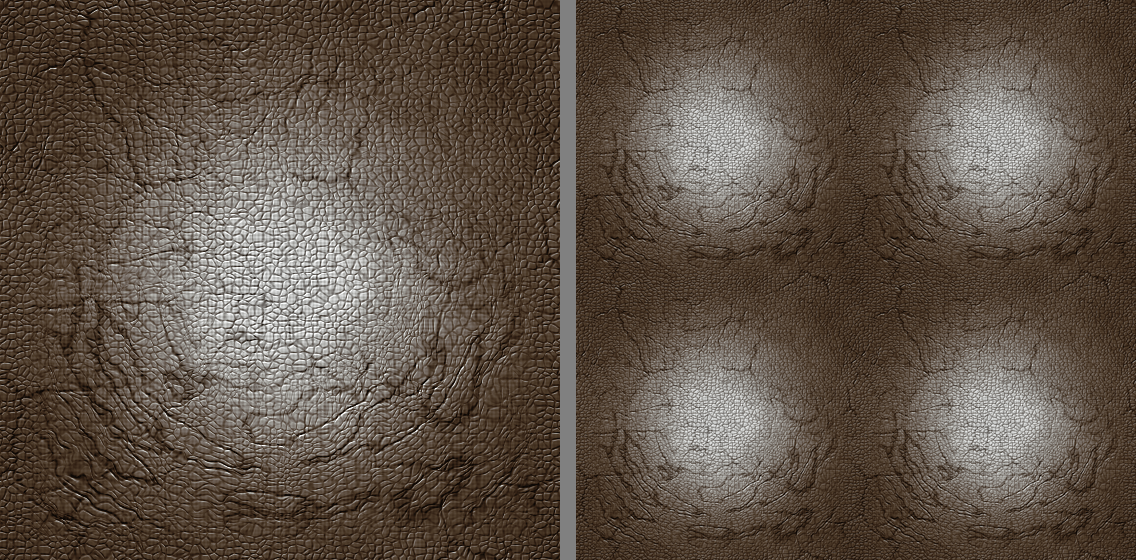
Left, the tile; right, the same tile 2 across and 2 down.
This texture is drawn by a WebGL 2 fragment shader. Its source:

```glsl
#version 300 es
precision highp float;
// Glossy brown leather lit by a soft central glare. A height field of cellular
// pebbles, curved folds and long creases is embossed towards the light, crossed
// by a fine woven print and toned with a brown-to-silver ramp. Wraps on all sides.
uniform vec2 u_resolution;
out vec4 fragColor;

const float TAU = 6.2831853;
const vec2 GLARE_CENTRE = vec2(0.505, 0.49);
const float GLARE_RADIUS = 0.30;
const float GLARE_GAIN = 0.55;
const float AMBIENT = 0.20;
const vec2 PEBBLES = vec2(70.0, 84.0);       // cells across, cells up
const vec2 RING_PEBBLES = vec2(120.0, 88.0); // cells per turn, per unit radius
const vec2 FOLDS = vec2(17.0, 38.0);         // folds per turn, per unit radius
const float THREADS = 144.0;
const float WEAVE_DEPTH = 0.05;
const float EMBOSS_STEP = 0.0021;
const float EMBOSS = 0.26;
const float SPARKLE = 0.42;
const vec2 LIGHT_BIAS = vec2(-0.35, 0.65);

const int STOPS = 6;
const vec3 TONES[STOPS] = vec3[](
  vec3(0.20, 0.13, 0.08), vec3(0.30, 0.23, 0.16), vec3(0.39, 0.33, 0.28),
  vec3(0.49, 0.45, 0.42), vec3(0.63, 0.62, 0.59), vec3(0.82, 0.82, 0.81));
const float LEVELS[STOPS] = float[](0.14, 0.24, 0.34, 0.455, 0.615, 0.82);

vec2 hash2(vec2 p) {
  vec3 q = fract(p.xyx * vec3(0.1031, 0.1030, 0.0973));
  q += dot(q, q.yzx + 33.33);
  return fract((q.xx + q.yz) * q.zy);
}

// Smooth noise in 0..1 that repeats after "period" cells.
vec2 noise2(vec2 p, vec2 period) {
  vec2 i = floor(p), f = fract(p);
  f = f * f * (3.0 - 2.0 * f);
  vec2 a = mod(i, period), b = mod(i + 1.0, period);
  return mix(mix(hash2(a), hash2(vec2(b.x, a.y)), f.x),
             mix(hash2(vec2(a.x, b.y)), hash2(b), f.x), f.y);
}

vec2 tileNoise(vec2 p, float cells) { return noise2(p * cells, vec2(cells)); }

// Gap between the two nearest cell points: zero on the cell borders.
float cellGap(vec2 p, vec2 period) {
  vec2 i = floor(p), f = fract(p);
  float nearest = 9.0, second = 9.0;
  for (int y = -1; y <= 1; y++)
    for (int x = -1; x <= 1; x++) {
      vec2 o = vec2(x, y);
      float d = length(o + 0.1 + 0.8 * hash2(mod(i + o, period)) - f);
      second = min(second, max(nearest, d));
      nearest = min(nearest, d);
    }
  return second - nearest;
}

vec2 fromGlare(vec2 p) { return fract(p - GLARE_CENTRE + 0.5) - 0.5; }

float leatherHeight(vec2 p) {
  vec2 fine = tileNoise(p, 46.0) - 0.5;
  vec2 broad = tileNoise(p, 9.0) - 0.5;
  vec2 d = fromGlare(p) + 0.012 * fine + 0.035 * broad;
  float r = length(d);
  float turn = atan(d.y, d.x) / TAU + 0.5;

  // Folds circle the glare, mostly below it, and fade before the borders.
  vec2 side = abs(fromGlare(p));
  float inside = 1.0 - smoothstep(0.38, 0.49, max(side.x, side.y));
  float low = mix(0.25, 1.0, 1.0 - smoothstep(-0.10, 0.16, d.y));
  float ring = inside * low * smoothstep(0.12, 0.25, r);

  // Pebbled grain
  vec2 g = p + 0.009 * fine;
  float grain = smoothstep(0.0, 0.42, cellGap(g * PEBBLES, PEBBLES));
  float ringGrain = smoothstep(0.0, 0.42,
    cellGap(vec2(turn, r) * RING_PEBBLES, RING_PEBBLES));
  float h = mix(grain, ringGrain, 0.8 * ring);
  h = mix(h, tileNoise(p, 120.0).x, 0.28);

  // Curved folds
  float fold = abs(noise2(vec2(turn, r) * FOLDS, FOLDS).x - 0.5);
  h -= 0.75 * ring * (1.0 - smoothstep(0.0, 0.13, fold));

  // Long broken creases
  vec2 c = p + 0.07 * broad + 0.014 * fine;
  float crease = 1.0 - smoothstep(0.0, 0.075, cellGap(c * 6.0, vec2(6.0)));
  float thin = 1.0 - smoothstep(0.0, 0.10, cellGap(c * 13.0, vec2(13.0)));
  vec2 broken = smoothstep(0.42, 0.68, tileNoise(p, 7.0));
  return h - 0.65 * crease * broken.x - 0.5 * thin * broken.y;
}

vec3 toneRamp(float v) {
  vec3 tone = TONES[0] * clamp(v / LEVELS[0], 0.25, 1.0);
  for (int i = 1; i < STOPS; i++)
    tone = mix(tone, TONES[i], clamp((v - LEVELS[i - 1]) / (LEVELS[i] - LEVELS[i - 1]), 0.0, 1.0));
  return mix(tone, vec3(1.0), clamp((v - 0.82) / 0.25, 0.0, 1.0));
}

void main() {
  vec2 p = gl_FragCoord.xy / u_resolution;
  vec2 d = fromGlare(p);
  float glare = exp(-dot(d, d) / (GLARE_RADIUS * GLARE_RADIUS));
  float light = AMBIENT + GLARE_GAIN * glare;
  light *= 0.86 + 0.18 * tileNoise(p, 8.0).y + 0.10 * tileNoise(p, 31.0).y;

  // Emboss towards the glare
  vec2 toLight = normalize(LIGHT_BIAS - 0.5 * sin(TAU * d));
  float h = leatherHeight(p);
  float slope = h - leatherHeight(p + EMBOSS_STEP * toLight);
  float lit = max(slope, 0.0);
  float v = light * (0.66 + 0.5 * max(h, -0.5));
  v += EMBOSS * slope * (0.45 + light) + SPARKLE * lit * lit;

  // Woven print, faded where threads are too fine to resolve
  vec2 thread = cos(TAU * THREADS * p);
  float resolved = smoothstep(2.0, 3.0, min(u_resolution.x, u_resolution.y) / THREADS);
  float weave = (thread.x + thread.y) * (0.4 + tileNoise(p, 24.0).x);
  v += WEAVE_DEPTH * resolved * weave * (0.35 + glare);

  // Glare washes the brown out of the shadows
  vec3 colour = toneRamp(v);
  float grey = dot(colour, vec3(0.3, 0.59, 0.11));
  colour = mix(colour, vec3(grey) * vec3(0.99, 1.0, 1.0), 0.65 * glare * glare);
  fragColor = vec4(colour, 1.0);
}
```
